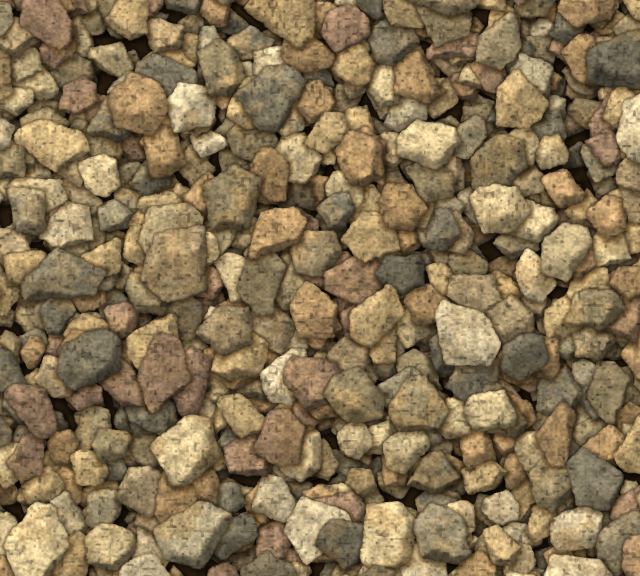
A WebGL 2 fragment shader for this texture:

```glsl
#version 300 es
precision highp float;
// Draws a bed of angular, mixed-colour gravel with dark gaps between the stones.

uniform vec2 u_resolution;
out vec4 fragColor;

const float TAU = 6.28319;
const int LAYERS = 6;
const vec3 GAP = vec3(0.17, 0.12, 0.06);
const vec3 SHADE = vec3(0.47, 0.41, 0.31);
const vec3 OCHRE = vec3(0.71, 0.57, 0.36);
const vec3 TINTS[9] = vec3[9](
    vec3(0.64, 0.56, 0.42), vec3(0.56, 0.50, 0.37), vec3(0.79, 0.72, 0.57),
    vec3(0.71, 0.61, 0.43), vec3(0.45, 0.42, 0.34), vec3(0.65, 0.53, 0.37),
    vec3(0.58, 0.47, 0.37), vec3(0.75, 0.67, 0.50), vec3(0.60, 0.55, 0.43));

struct Stone {
    float dist;    // signed distance to the outline
    vec3 normal;   // blended facet normal
};

float hash(vec2 p) {
    return fract(sin(dot(p, vec2(127.1, 311.7))) * 43758.5453);
}

vec2 hash2(vec2 p) {
    return vec2(hash(p), hash(p + 17.3));
}

float noise(vec2 p) {
    vec2 i = floor(p), f = fract(p);
    f = f * f * (3.0 - 2.0 * f);
    return mix(mix(hash(i), hash(i + vec2(1, 0)), f.x),
               mix(hash(i + vec2(0, 1)), hash(i + vec2(1, 1)), f.x), f.y);
}

float fbm(vec2 p) {
    float sum = 0.0, amp = 0.5;
    for (int i = 0; i < 4; i++) {
        sum += amp * noise(p);
        p = p * 2.1 + 7.7;
        amp *= 0.55;
    }
    return sum;
}

mat2 rotation(float a) {
    return mat2(cos(a), sin(a), -sin(a), cos(a));
}

// Convex chip: half planes around an ellipse, each with its own facet slope.
Stone chip(vec2 p, vec2 seed, float radius) {
    float turn = TAU * hash(seed + 3.1);
    float stretch = mix(1.0, 1.4, hash(seed + 5.9));
    int sides = hash(seed + 6.7) < 0.45 ? 5 : 6;
    vec2 tilt = 0.8 * (hash2(seed + 8.2) - 0.5);
    float topWeight = exp(-40.0 * (0.17 + dot(p, tilt)));
    vec3 normal = topWeight * normalize(vec3(-tilt, 1.0));
    float weights = topWeight, edges = 0.0;
    for (int i = 0; i < sides; i++) {
        vec2 rnd = hash2(seed + float(i) * 2.37 + 11.0);
        float a = (float(i) + 0.45 * rnd.x) * TAU / float(sides);
        vec2 dir = vec2(cos(a + turn), sin(a + turn));
        float reach = radius * length(vec2(cos(a) * stretch, sin(a) / stretch));
        float e = dot(p, dir) - reach * mix(0.75, 1.12, rnd.y);
        float slope = mix(0.5, 2.2, fract(rnd.x * 7.0 + rnd.y * 3.0));
        float w = exp(clamp(40.0 * e * slope, -50.0, 50.0));
        normal += w * normalize(vec3(dir * slope, 1.0));
        weights += w;
        edges += exp(40.0 * e);
    }
    return Stone(log(edges) / 40.0, normal / weights);
}

// Mineral tint with broad stains, mottling and fine grain.
vec3 mineral(vec2 uv, vec2 seed) {
    vec2 q = uv + 5.0 * hash2(seed + 21.0);
    vec3 tint = TINTS[int(hash(seed + 31.0) * 8.99)];
    tint *= mix(0.92, 1.08, hash(seed + 37.0));
    float stain = smoothstep(0.42, 0.62, fbm(q * 26.0)) * hash(seed + 41.0);
    tint = mix(tint, OCHRE * mix(0.75, 1.1, hash(seed + 43.0)), 0.55 * stain);
    float mottle = fbm(q * 75.0) - 0.47;
    float grain = noise(q * 230.0) - 0.5;
    float pits = smoothstep(0.68, 0.9, noise(q * 150.0 + 9.0));
    return tint * (1.0 + 0.6 * mottle + 0.27 * grain - 0.25 * pits);
}

// Paints one jittered grid of stones over the colour below.
vec3 paintLayer(vec3 below, vec2 uv, vec2 warp, float size, float density, float id) {
    vec3 light = normalize(vec3(-0.3, 0.55, 0.85));
    mat2 turn = rotation(id * 1.3 + 0.4);
    vec2 grid = turn * uv / size + id * 13.7 + 20.0;
    float soft = 0.9 / u_resolution.y;
    for (int j = -1; j <= 1; j++)
    for (int i = -1; i <= 1; i++) {
        vec2 cell = floor(grid) + vec2(i, j);
        vec2 seed = cell + id * 57.0;
        if (hash(seed + 1.7) > density) continue;
        vec2 center = cell + 0.5 + 0.6 * (hash2(seed) - 0.5);
        vec2 p = (grid - center) * turn + warp / size;
        if (dot(p, p) > 1.4) continue;
        Stone s = chip(p, seed, mix(0.37, 0.53, hash(seed + 2.9)));
        float d = s.dist * size;
        // Contact shadow, slightly longer on the lower right
        float lean = dot(normalize(p + 0.0001), vec2(0.4, -0.9));
        float shadow = smoothstep(-0.004, 0.010 + 0.005 * lean, d);
        below *= mix(SHADE, vec3(1.0), shadow);
        if (d < soft) {
            float lit = 0.53 + 0.68 * max(dot(s.normal, light), 0.0);
            float rim = mix(0.82, 1.0, smoothstep(0.0, 0.005, -d));
            vec3 surface = mineral(uv, seed) * lit * rim;
            below = mix(below, surface, smoothstep(soft, -soft, d));
        }
    }
    return below;
}

void main() {
    vec2 uv = gl_FragCoord.xy / u_resolution.y;
    vec2 warp = 0.010 * (vec2(fbm(uv * 50.0), fbm(uv * 50.0 + 31.0)) - 0.47);
    vec3 color = GAP * (0.7 + 0.9 * fbm(uv * 60.0));
    for (int k = 0; k < LAYERS; k++) {
        float level = float(k) / float(LAYERS - 1);
        float size = mix(0.064, 0.112, level * level);
        float density = mix(1.0, 0.42, level);
        color = paintLayer(color, uv, warp, size, density, float(k) + 1.0);
        color *= k < 2 ? 0.86 : 1.0;   // the deepest stones lie in shade
    }
    fragColor = vec4(clamp(color, 0.0, 1.0), 1.0);
}
```
